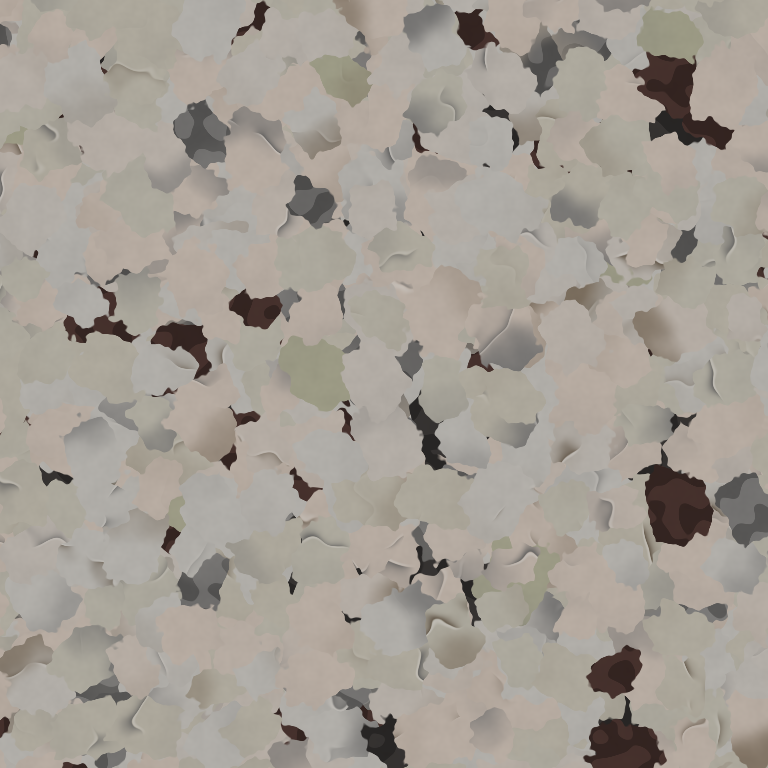
Write a three.js fragment shader that draws this texture.

```glsl
// Overlapping ragged chips of pale plaster with scattered dark, shaded fragments.
varying vec2 vUv;

const int LAYERS = 4;
const float EDGE = 0.0011;

const vec3 WARM_PLASTER = vec3(0.715, 0.670, 0.630);
const vec3 COOL_PLASTER = vec3(0.690, 0.680, 0.660);
const vec3 OLIVE_PLASTER = vec3(0.670, 0.655, 0.605);
const vec3 MOSS = vec3(0.580, 0.580, 0.480);
const vec3 GREY_SHADE = vec3(0.450, 0.445, 0.440);
const vec3 BROWN_SHADE = vec3(0.450, 0.395, 0.330);
const vec3 SLATE = vec3(0.340, 0.335, 0.330);
const vec3 CHARCOAL = vec3(0.180, 0.170, 0.165);
const vec3 MAROON = vec3(0.235, 0.165, 0.150);
const vec3 HIGHLIGHT = vec3(0.800, 0.785, 0.765);

vec2 hash2(vec2 p) {
  vec3 q = fract(vec3(p.xyx) * vec3(0.1031, 0.1030, 0.0973));
  q += dot(q, q.yzx + 33.33);
  return fract((q.xx + q.yz) * q.zy);
}

vec2 gradientAt(vec2 corner) {
  float angle = 6.2832 * hash2(corner).x;
  return vec2(cos(angle), sin(angle));
}

float gradientNoise(vec2 p) {
  vec2 i = floor(p), f = fract(p);
  vec2 u = f * f * f * (f * (f * 6.0 - 15.0) + 10.0);
  vec2 e = vec2(1.0, 0.0);
  float low = mix(dot(gradientAt(i), f), dot(gradientAt(i + e), f - e), u.x);
  float high = mix(dot(gradientAt(i + e.yx), f - e.yx), dot(gradientAt(i + 1.0), f - 1.0), u.x);
  return mix(low, high, u.y);
}

vec2 rotate(vec2 p, float angle) {
  float c = cos(angle), s = sin(angle);
  return vec2(c * p.x - s * p.y, s * p.x + c * p.y);
}

// Signed distance to a rounded block with a torn outline
float chipDistance(vec2 p, float radius, vec2 seed) {
  vec2 warp = vec2(gradientNoise(p * 2.7 + seed), gradientNoise(p * 2.7 + seed.yx + 19.0));
  vec2 a = abs(p * vec2(0.88, 1.14) + 0.24 * warp);
  float tear = 0.07 * gradientNoise(p * 8.0 + seed);
  return mix(length(a), max(a.x, a.y), 0.5) + tear - radius;
}

vec3 paleColour(vec2 pick) {
  vec3 colour = mix(COOL_PLASTER, WARM_PLASTER, smoothstep(0.25, 0.65, pick.x));
  colour = mix(colour, OLIVE_PLASTER, 0.85 * step(0.68, pick.y));
  return mix(colour, MOSS, 0.7 * step(0.975, pick.y));
}

vec3 darkColour(vec2 pick) {
  vec3 colour = mix(SLATE, GREY_SHADE, pick.y * 0.7);
  colour = mix(colour, CHARCOAL, step(0.55, pick.x));
  return mix(colour, MAROON, step(0.75, pick.x));
}

// Curved fold: dark soft side, thin bright lip, fading along its length
vec3 addFold(vec3 colour, vec3 shade, vec2 p, vec2 seed, float strength) {
  float side = p.y + 0.35 * gradientNoise(p * 2.2 + seed) - 0.15;
  float reach = smoothstep(-0.1, 0.25, gradientNoise(p * 1.5 + seed.yx));
  float shadow = smoothstep(-0.012, 0.012, side) * exp(-9.0 * max(side, 0.0));
  float lip = smoothstep(-0.07, -0.02, side) * (1.0 - smoothstep(-0.02, 0.0, side));
  colour = mix(colour, shade * 0.85, shadow * reach * strength);
  return mix(colour, HIGHLIGHT, 0.6 * lip * reach * strength);
}

vec3 chipColour(vec2 p, vec2 seed, float darkChance) {
  vec2 pick = hash2(seed + 3.7);
  vec2 trait = hash2(seed + 11.3);
  vec2 kind = hash2(seed + 23.9);
  vec3 pale = paleColour(pick);
  vec3 shade = mix(GREY_SHADE, BROWN_SHADE, step(0.6, trait.y));
  float slope = p.x + 0.35 * gradientNoise(p * 1.8 + seed);

  // Pale chips darken toward one side; a few do so strongly
  float shading = 0.9 * pow(trait.x, 6.0) + 0.06;
  vec3 colour = mix(pale, shade, shading * smoothstep(-0.15, 0.55, slope));
  colour = addFold(colour, shade, rotate(p, 6.2832 * pick.y), seed, smoothstep(0.5, 0.95, kind.y));

  // Dark chips have flat facets and often fade back to plaster
  float facet = smoothstep(-0.02, 0.02, gradientNoise(p * 2.4 + seed.yx));
  vec3 dark = darkColour(pick) * mix(0.85, 1.15, facet);
  float fade = smoothstep(-0.1, 0.5, slope) * step(pick.x, 0.55) * trait.y;
  dark = mix(dark, mix(shade, pale, 0.5), fade);
  return mix(colour, dark, step(kind.x, darkChance));
}

// Paint one layer of jittered chips over the colour below
vec3 paintLayer(vec3 colour, vec2 uv, float cells, float darkChance, float layer) {
  vec2 grid = uv * cells + layer * 17.3;
  vec2 home = floor(grid);
  for (int y = -1; y <= 1; y++) {
    for (int x = -1; x <= 1; x++) {
      vec2 cell = home + vec2(float(x), float(y));
      vec2 seed = 60.0 * hash2(cell + layer * 41.0 + 5.0);
      vec2 centre = cell + mix(vec2(0.15), vec2(0.85), hash2(seed + 1.0));
      vec2 shape = hash2(seed + 7.0);
      vec2 p = rotate(grid - centre, 6.2832 * shape.x);
      if (dot(p, p) < 1.2) {
        float d = chipDistance(p, mix(0.36, 0.60, shape.y), seed) / cells;
        float cover = 1.0 - smoothstep(-EDGE, EDGE, d);
        if (cover > 0.0) colour = mix(colour, chipColour(p, seed, darkChance), cover);
      }
    }
  }
  return colour;
}

void main() {
  vec3 colour = COOL_PLASTER;
  for (int i = 0; i < LAYERS; i++) {
    float layer = float(i);
    float height = layer / float(LAYERS - 1);
    colour = paintLayer(colour, vUv, mix(9.0, 13.0, height), mix(0.42, 0.045, sqrt(height)), layer);
  }
  float grain = gradientNoise(vUv * 45.0) + 0.6 * gradientNoise(vUv * 140.0);
  gl_FragColor = vec4(colour * (1.0 + 0.025 * grain), 1.0);
}
```
